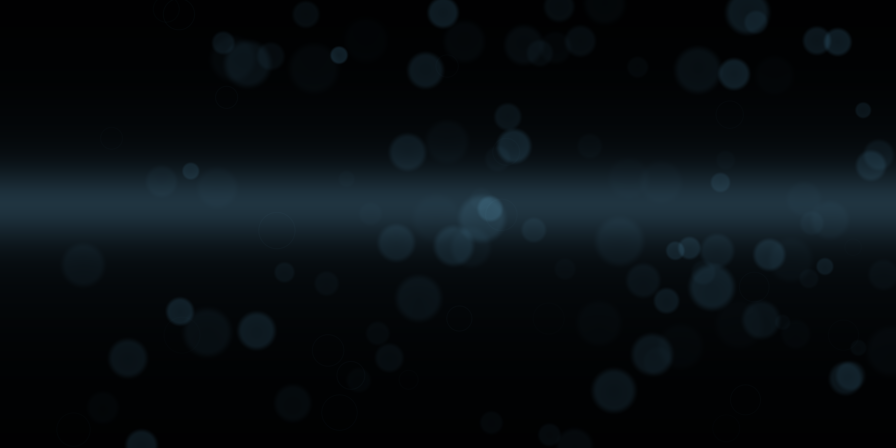
Give the GLSL for this background, as a WebGL 1 fragment shader.

```glsl
precision highp float;
// Dark teal backdrop: a glowing horizontal band with scattered bokeh discs and faint rings.

uniform vec2 u_resolution;

#define BAND_Y 0.545
#define BAND_COLOR vec3(0.098, 0.155, 0.188)
#define HAZE_COLOR vec3(0.024, 0.043, 0.055)
#define BOKEH_COLOR vec3(0.16, 0.30, 0.38)
#define DISC_COUNT 96
#define RING_COUNT 22
#define MIN_RADIUS 0.018
#define MAX_RADIUS 0.060
#define FOCUS vec2(0.538, 0.512)

// Four sine-free random values from one index
vec4 hash4(float n) {
  vec4 q = fract(n * vec4(0.1031, 0.1030, 0.0973, 0.1099));
  q += dot(q, q.wzxy + 33.33);
  return fract((q.xxyz + q.yzzw) * q.zywx);
}

float bell(float x, float width) {
  float t = x / width;
  return exp(-t * t);
}

float softDisc(float dist, float radius) {
  float body = 1.0 - smoothstep(radius * 0.72, radius * 1.08, dist);
  return body * (0.85 + 0.15 * dist / radius);
}

float thinRing(float dist, float radius) {
  float halfWidth = max(0.0025, 0.75 / u_resolution.y);
  return 1.0 - smoothstep(0.0, halfWidth, abs(dist - radius));
}

// Bright core with a haze that reaches further below than above
vec3 lightBand(float y) {
  float d = y - BAND_Y;
  float below = 1.0 - step(0.0, d);
  float core = bell(d, mix(0.075, 0.083, below));
  float haze = bell(d, mix(0.20, 0.26, below));
  return BAND_COLOR * core + HAZE_COLOR * haze;
}

// Sparse on the left, denser towards the right
float bokehDiscs(vec2 p, float aspect) {
  float light = 0.0;
  for (int i = 0; i < DISC_COUNT; i++) {
    float n = float(i) + 1.0;
    vec4 h = hash4(n + 17.0);
    float x = mix(0.07, 1.0, pow(fract(n * 0.618034), 0.7));
    vec2 center = vec2(x * aspect, h.y);
    float radius = mix(MIN_RADIUS, MAX_RADIUS, h.z);
    float strength = mix(0.04, 0.36, h.w * h.w) * mix(1.2, 0.9, h.z);
    light += strength * softDisc(distance(p, center), radius);
  }
  return light;
}

float faintRings(vec2 p, float aspect) {
  float light = 0.0;
  for (int i = 0; i < RING_COUNT; i++) {
    vec4 h = hash4(float(i) + 211.0);
    vec2 center = vec2(h.x * aspect, h.y);
    float radius = mix(0.018, 0.042, h.z);
    light += mix(0.02, 0.06, h.w) * thinRing(distance(p, center), radius);
  }
  return light;
}

// Overlapping bright pair on the band
float focalBokeh(vec2 p, float aspect) {
  vec2 center = FOCUS * vec2(aspect, 1.0);
  float wide = softDisc(distance(p, center), 0.056);
  float bright = softDisc(distance(p, center + vec2(0.018, 0.022)), 0.030);
  return 0.28 * wide + 0.30 * bright;
}

void main() {
  vec2 p = gl_FragCoord.xy / u_resolution.y;
  float aspect = u_resolution.x / u_resolution.y;

  float bokeh = bokehDiscs(p, aspect) + focalBokeh(p, aspect);
  bokeh += faintRings(p, aspect);

  vec3 color = vec3(0.002, 0.005, 0.008) + lightBand(p.y);
  color += BOKEH_COLOR * bokeh * (1.0 - color);
  gl_FragColor = vec4(color, 1.0);
}
```
